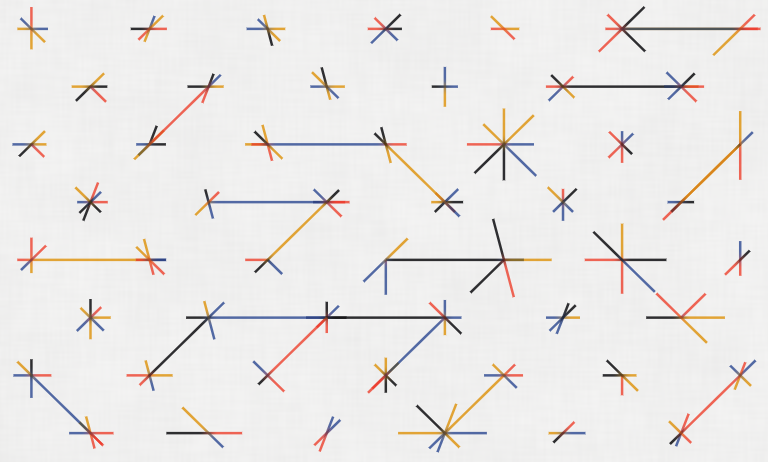
Write a Shadertoy shader that draws this pattern.

```glsl
// Thin multicoloured strokes crossing at the nodes of a staggered lattice, on pale woven paper.

const vec2 CELL = vec2(0.2557, 0.125);

float hash(vec2 q) {
    return fract(sin(dot(q, vec2(127.1, 311.7))) * 43758.5453);
}

float noise(vec2 q) {
    vec2 i = floor(q), f = fract(q);
    f = f * f * (3.0 - 2.0 * f);
    return mix(mix(hash(i), hash(i + vec2(1, 0)), f.x),
               mix(hash(i + vec2(0, 1)), hash(i + vec2(1, 1)), f.x), f.y);
}

vec3 inkColor(float k) {
    k = mod(k, 4.0);
    if (k < 0.5) return vec3(0.93, 0.39, 0.33);   // coral
    if (k < 1.5) return vec3(0.32, 0.41, 0.64);   // blue
    if (k < 2.5) return vec3(0.88, 0.64, 0.21);   // amber
    return vec3(0.18, 0.18, 0.19);                // charcoal
}

bool inside(vec2 q, vec2 size, float margin) {
    return all(greaterThan(q, vec2(margin))) && all(lessThan(q, size - margin));
}

// Blotches plus faint horizontal and vertical threads
vec3 paper(vec2 p) {
    float tone = 0.010 * (noise(p * 9.0) - 0.5) + 0.008 * (noise(p * 34.0) - 0.5);
    tone += 0.010 * (noise(p * vec2(22.0, 190.0)) + noise(p * vec2(190.0, 22.0)) - 1.0);
    return vec3(0.941, 0.940, 0.938) + tone;
}

// Horizontal, steep, and the two lattice diagonals
vec2 strokeDirection(int slot, float h) {
    vec2 diagonal = normalize(CELL * vec2(0.5, 1.0));
    if (slot == 0) return vec2(1, 0);
    if (slot == 2) return diagonal;
    if (slot == 3) return diagonal * vec2(1, -1);
    float angle = h < 0.5 ? 1.5708 : (h < 0.75 ? 1.2 : 1.83);
    return vec2(cos(angle), sin(angle));
}

void drawStroke(inout vec3 col, vec2 p, vec2 node, vec2 id, int slot, float scale, vec2 size) {
    vec2 seed = id + float(slot) * vec2(17.3, 9.1);
    vec2 dir = strokeDirection(slot, hash(seed + 31.0));
    if (hash(seed + 32.0) < 0.5) dir = -dir;

    // Arm lengths; a long arm runs through the neighbouring node
    float front = scale * mix(0.028, 0.050, hash(seed + 33.0));
    float back = scale * mix(0.028, 0.050, hash(seed + 34.0));
    if (hash(seed + 35.0) < 0.1) back = 0.0;
    float link = slot == 0 ? CELL.x : length(CELL * vec2(0.5, 1.0));
    if (slot != 1 && hash(seed + 36.0) < 0.23 && inside(node + dir * link, size, 0.03))
        front = link + mix(0.035, 0.055, hash(seed + 37.0));
    if (!inside(node + dir * front, size, 0.014)) front = min(front, 0.044);
    if (!inside(node - dir * back, size, 0.014)) back = min(back, 0.044);

    // Square-ended bar
    vec2 q = p - node;
    float along = dot(q, dir);
    float across = abs(q.x * dir.y - q.y * dir.x);
    float dist = max(across - 0.0027, max(along - front, -back - along));
    float cover = clamp(0.5 - dist * iResolution.y, 0.0, 1.0);

    // The hue changes at each node passed
    float first = floor(4.0 * hash(seed + 38.0));
    float second = first + 1.0 + floor(3.0 * hash(seed + 39.0));
    float third = second + 1.0 + floor(3.0 * hash(seed + 40.0));
    vec3 ink = mix(inkColor(first), inkColor(second), smoothstep(-0.022, 0.022, along));
    ink = mix(ink, inkColor(third), smoothstep(link - 0.022, link + 0.022, along));

    // Partly multiplied, so crossings darken
    col = mix(col, ink * (0.4 + 0.64 * col), cover);
}

void mainImage(out vec4 fragColor, in vec2 fragCoord) {
    vec2 p = fragCoord / iResolution.y;
    vec2 size = vec2(iResolution.x / iResolution.y, 1.0);
    vec3 col = paper(p);
    vec2 base = floor(p / CELL);

    for (int y = -2; y <= 2; y++)
    for (int x = -2; x <= 2; x++) {
        vec2 id = base + vec2(x, y);
        float stagger = 0.5 * mod(id.y + 1.0, 2.0);
        vec2 node = vec2(0.068, 0.0625) + CELL * (id + vec2(stagger, 0));
        if (!inside(node, size, 0.03)) continue;

        // Each star leaves out up to two of its four strokes
        int skipA = int(4.7 * hash(id + 51.0));
        int skipB = int(7.0 * hash(id + 52.0));
        float scale = hash(id + 53.0) < 0.25 ? 2.2 : 1.0;
        for (int slot = 0; slot < 4; slot++)
            if (slot != skipA && slot != skipB)
                drawStroke(col, p, node, id, slot, scale, size);
    }
    fragColor = vec4(col, 1.0);
}
```
